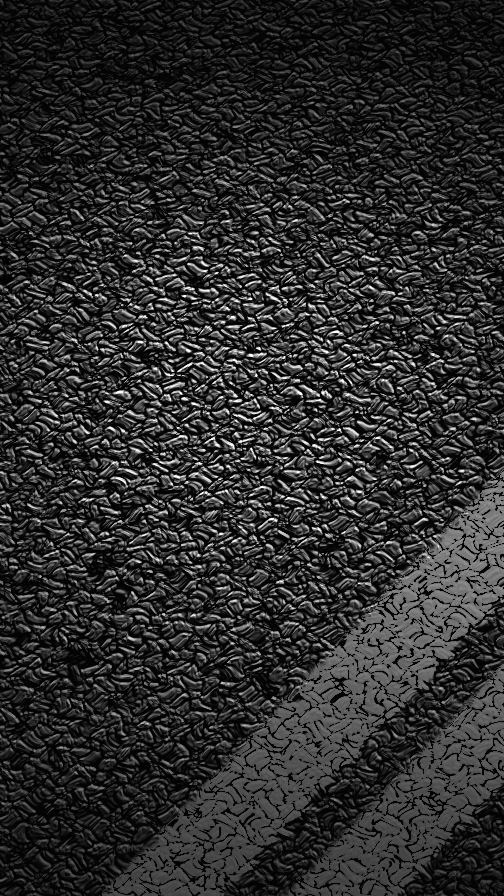
A Shadertoy shader for this texture:

```glsl
// Dark rough asphalt under a soft pool of light, with two worn diagonal road stripes.
#define STONES 62.0               // stones per canvas height
#define LIGHT_DIR vec2(0.35, 0.94)
#define LIGHT_STEP 0.0032         // reach of the relief shading
#define GLOW_CENTER vec2(0.28, 0.56)
#define STONE_TONE 0.20
#define GLINT 0.95
#define STRIPE_SLOPE 1.06
#define WIDE_STRIPE vec2(0.335, 0.477)
#define NARROW_STRIPE vec2(0.128, 0.259)
#define PAINT_LOW 0.27
#define PAINT_HIGH 0.50
#define WEAR 0.15                 // relief height below which paint is gone

vec2 hash2(vec2 p) {
    vec3 a = fract(p.xyx * vec3(0.1031, 0.1030, 0.0973));
    a += dot(a, a.yzx + 33.33);
    return fract((a.xx + a.yz) * a.zy);
}

// Cellular noise: x = gap between the two nearest seeds, y = random cell value
vec2 cells(vec2 p) {
    vec2 base = floor(p), local = fract(p);
    float nearest = 8.0, second = 8.0, id = 0.0;
    for (int j = -1; j <= 1; j++)
    for (int i = -1; i <= 1; i++) {
        vec2 cell = vec2(i, j);
        vec2 seed = hash2(base + cell);
        float d = length(cell + seed - local);
        if (d < nearest) {
            second = nearest;
            nearest = d;
            id = fract(seed.x * 7.3 + seed.y * 3.1);
        } else {
            second = min(second, d);
        }
    }
    return vec2(second - nearest, id);
}

// Flat-topped stones of uneven height with smaller grit over them
float relief(vec2 p) {
    vec2 q = vec2(p.x, 1.2 * p.y + 0.25 * p.y * p.y) * STONES;
    q += 0.27 * sin(q.yx * 2.3 + 1.7 * sin(q * 1.1));
    vec2 stone = cells(q + 40.0);
    vec2 grit = cells(q * 2.3 + 97.0);
    float tops = smoothstep(0.0, 0.4, stone.x) * (0.35 + 0.65 * stone.y);
    float grains = smoothstep(0.0, 0.5, grit.x) * (0.3 + 0.7 * grit.y);
    return 0.6 * tops + 0.4 * grains;
}

// Soft band between two limits
float band(float s, vec2 limits, float soft) {
    return smoothstep(limits.x - soft, limits.x + soft, s)
         * (1.0 - smoothstep(limits.y - soft, limits.y + soft, s));
}

void mainImage(out vec4 fragColor, in vec2 fragCoord) {
    vec2 p = fragCoord / iResolution.y;
    float width = iResolution.x / iResolution.y;

    // Relief, and its slope towards the light
    float height = relief(p);
    float slope = height - relief(p + LIGHT_DIR * LIGHT_STEP);
    float lit = max(slope, 0.0);
    float shadow = smoothstep(0.0, 0.25, -slope);

    // Pool of light, fading to a dark top and dim borders
    vec2 away = (p - GLOW_CENTER) * vec2(3.0, 2.9);
    float glow = 0.42 + 0.85 * exp(-dot(away, away));
    glow *= 1.0 - 0.5 * smoothstep(0.65, 1.0, p.y);
    glow *= 1.0 - 0.25 * smoothstep(0.2, 0.0, p.y);

    // Asphalt: grey tops, black pits, bright crests
    float open = smoothstep(0.12, 0.48, height);
    float asphalt = STONE_TONE * open * (1.0 - 0.8 * shadow);
    asphalt += GLINT * lit * (0.4 + 0.6 * open);
    asphalt = 0.012 + asphalt * glow;

    // Stripes with ragged edges, worn through at the pits
    float across = p.y - STRIPE_SLOPE * (p.x - width) + 0.022 * (height - 0.35);
    float stripes = band(across, WIDE_STRIPE, 0.003)
                  + band(across, NARROW_STRIPE, 0.003);
    float patches = 0.035 * sin(p.x * 47.0 + 2.0 * sin(p.y * 31.0)) * sin(p.y * 53.0);
    float cover = smoothstep(WEAR - 0.06, WEAR + 0.05, height + patches);
    float paint = mix(PAINT_LOW, PAINT_HIGH, smoothstep(0.0, 0.42, p.y));
    paint *= 0.96 + 0.25 * clamp(slope, -0.5, 0.5) + 0.12 * (height - 0.35);

    float tone = mix(asphalt, paint, stripes * cover);
    fragColor = vec4(vec3(clamp(tone, 0.0, 1.0)), 1.0);
}
```
